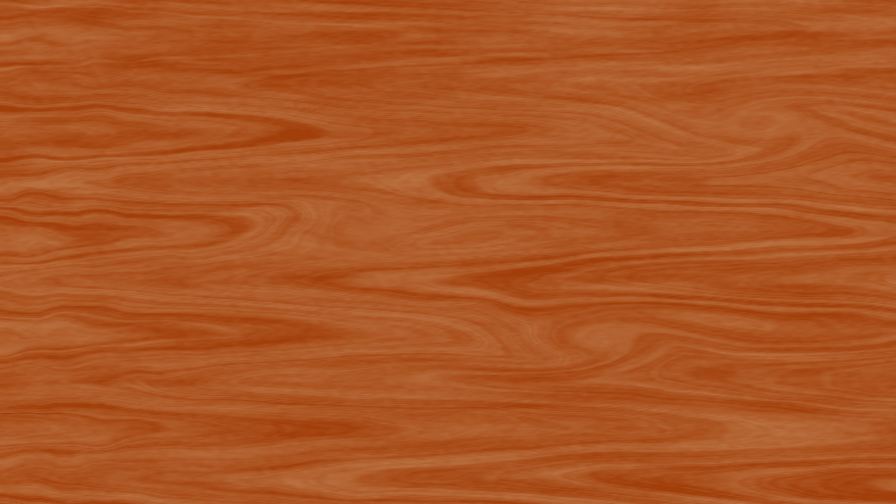
Give the GLSL for this texture, as a WebGL 2 fragment shader.

```glsl
#version 300 es
precision highp float;

uniform vec2 u_resolution;
out vec4 fragColor;

const float PI = 3.14159265;
const int KNOT_COUNT = 3;

float hash(vec2 cell) {
    vec3 q = fract(vec3(cell.xyx) * vec3(0.1031, 0.1030, 0.0973));
    q += dot(q, q.yzx + 33.33);
    return fract((q.x + q.y) * q.z);
}

// Smooth value noise in -1..1
float noise(vec2 p) {
    vec2 cell = floor(p);
    vec2 f = p - cell;
    f = f * f * f * (f * (f * 6.0 - 15.0) + 10.0);
    float low = mix(hash(cell), hash(cell + vec2(1.0, 0.0)), f.x);
    float high = mix(hash(cell + vec2(0.0, 1.0)), hash(cell + vec2(1.0, 1.0)), f.x);
    return 2.0 * mix(low, high, f.y) - 1.0;
}

float fbm(vec2 p, int octaves) {
    float sum = 0.0;
    float gain = 0.6;
    for (int i = 0; i < octaves; i++) {
        sum += gain * noise(p);
        p = p * 2.03 + vec2(17.3, 9.1);
        gain *= 0.55;
    }
    return sum;
}

// Elliptical falloff around a knot: 1 in the heart, 0 far away
float knotWeight(vec2 p, vec2 center, vec2 radius) {
    vec2 e = (p - center) / radius;
    return exp(-dot(e, e));
}

// Turns the grain around a knot in its own elliptical space
vec2 swirl(vec2 p, vec2 center, vec2 radius, float turn) {
    float angle = turn * knotWeight(p, center, radius);
    float c = cos(angle);
    float s = sin(angle);
    vec2 e = (p - center) / radius;
    return center + radius * vec2(c * e.x - s * e.y, s * e.x + c * e.y);
}

// Slow drift of the grain, with tighter ripples towards the left end
vec2 bendGrain(vec2 p, float ripple) {
    p.y += 0.010 * noise(p * vec2(1.8, 3.0) + 4.0);
    p.y += 0.004 * noise(p * vec2(6.0, 13.0) + 21.0);
    p.y += 0.009 * ripple * noise(p * vec2(15.0, 26.0) + 37.0);
    return p;
}

// Rows of nested arches whose tips point right, flattened by knots
float archDepth(vec2 p, float firstRow, float pitch, float reach) {
    float rise = 0.5 - 0.5 * cos(2.0 * PI * (p.y - firstRow) / pitch);
    float stagger = 0.15 * noise(vec2(p.y * 5.0, 8.5));
    float wobble = 0.10 * fbm(p * vec2(4.0, 20.0), 3);
    return p.x + reach * rise + stagger + wobble;
}

// Growth bands, broken streaks and pores, roughly of unit deviation
float grainTone(vec2 grain, vec2 board, float heart, float ripple) {
    float reach = 1.05 * (1.0 - 0.75 * heart);
    float depth = archDepth(grain, 0.145, 0.197, reach) + 0.65 * heart;
    float upperEdge = smoothstep(0.78, 0.90, board.y);
    float bands = 0.78 * noise(vec2(depth * 6.5, grain.y * 2.0));
    bands += 0.62 * noise(vec2(depth * 15.0, grain.y * 3.0 + 50.0));
    bands += 0.38 * noise(vec2(depth * 44.0, grain.y * 5.0 + 90.0));
    float streaks = fbm(grain * vec2(2.6, 36.0) + 13.0, 3);
    float dashes = noise(grain * vec2(11.0, 52.0) + 29.0);
    float threads = noise(grain * vec2(7.0, 125.0) + 71.0);
    float slant = board.y * 40.0;
    float pores = noise(vec2(board.x * 65.0 + slant, board.y * 250.0 - board.x * 25.0));
    return 1.3 * (bands * (1.0 - 0.4 * upperEdge)
        + streaks * (0.85 + 0.35 * upperEdge) * (1.0 - 0.5 * heart)
        + dashes * (0.12 + 0.35 * ripple + 0.2 * upperEdge) * (1.0 - heart)
        + threads * (0.33 + 0.30 * upperEdge) + 0.33 * pores);
}

vec3 woodColor(float tone) {
    vec3 middle = vec3(0.677, 0.337, 0.141);
    vec3 spread = vec3(0.021, 0.043, 0.047);
    return middle + spread * clamp(tone, -2.2, 2.4);
}

void main() {
    vec2 board = gl_FragCoord.xy / u_resolution.y;

    // Knot center and radius, then turning angle
    vec4 knots[KNOT_COUNT] = vec4[KNOT_COUNT](
        vec4(1.50, 0.745, 0.17, 0.066),
        vec4(0.70, 0.555, 0.17, 0.058),
        vec4(1.17, 0.325, 0.18, 0.068));
    float turns[KNOT_COUNT] = float[KNOT_COUNT](-1.5, 1.1, -1.4);

    vec2 grain = board;
    vec2 uneven = board + 0.018 * vec2(noise(board * 7.0), noise(board * 8.0 + 33.0));
    float heart = 0.0;
    for (int i = 0; i < KNOT_COUNT; i++) {
        heart += knotWeight(uneven, knots[i].xy, knots[i].zw * 0.9);
        grain = swirl(grain, knots[i].xy, knots[i].zw, turns[i]);
    }
    heart = min(heart, 1.0);
    float ripple = 1.0 - smoothstep(0.05, 0.55, board.x);
    grain = bendGrain(grain, ripple);

    float tone = grainTone(grain, board, heart, ripple);
    tone = mix(tone, 0.75 * tone + 0.5, heart);
    fragColor = vec4(woodColor(tone), 1.0);
}
```
